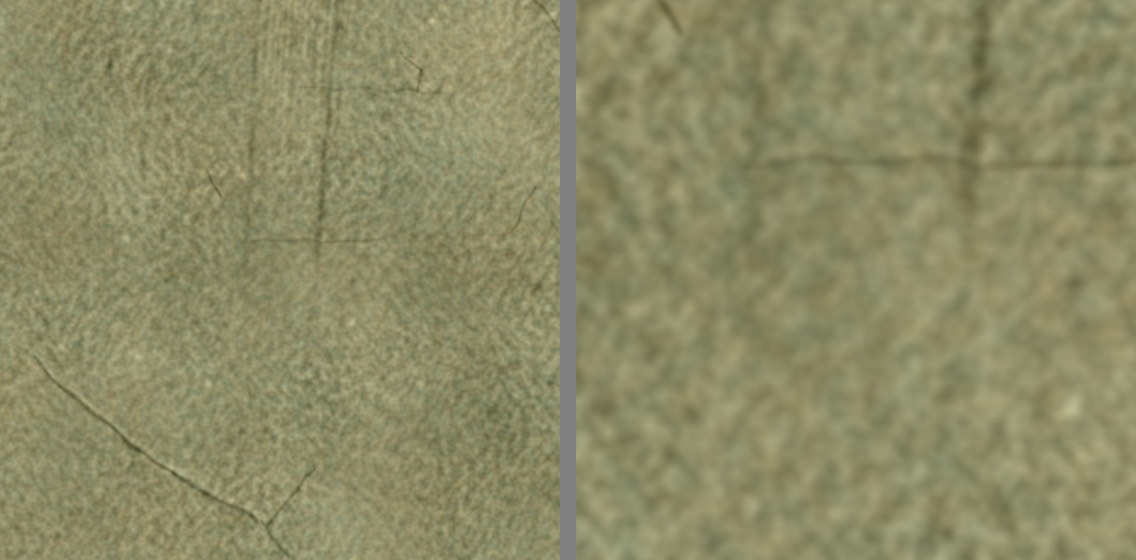
Left, the full canvas; right, a detail of the centre.
Give the GLSL for this texture, as a Shadertoy shader.

```glsl
// Weathered olive plaster with diagonal grain, vertical streaks and fine cracks.

const vec3 BASE_COLOR = vec3(0.551, 0.547, 0.400);
const vec3 TONE_TINT = vec3(1.0, 0.97, 0.90);       // how each channel follows the tone
const vec3 WARM_SHIFT = vec3(0.045, -0.004, -0.028); // ochre against green
const float GRAIN_SCALE = 62.0;
const float GRAIN_CONTRAST = 0.135;
const float FINE_CONTRAST = 0.075;
const float MOTTLE_CONTRAST = 0.065;
const float STREAK_WIDTH = 0.0062;
const float CRACK_WIDTH = 0.0032;
const float SPECK_GRID = 15.0;
const float SPECK_SHARE = 0.14;

// Streaks: x at the top, lean, lower end, strength
const vec4 STREAKS[5] = vec4[5](
    vec4(0.206, 0.080, 0.80, 0.085), vec4(0.278, 0.088, 0.58, 0.060),
    vec4(0.350, 0.020, 0.85, 0.060), vec4(0.465, 0.057, 0.45, 0.150),
    vec4(0.602, 0.078, 0.44, 0.130));

// Scratches: start and end points
const vec4 SCRATCHES[7] = vec4[7](
    vec4(0.370, 0.690, 0.393, 0.650), vec4(0.720, 0.908, 0.752, 0.875),
    vec4(0.752, 0.875, 0.745, 0.838), vec4(0.955, 0.665, 0.912, 0.585),
    vec4(0.480, 0.065, 0.560, 0.160), vec4(0.470, 0.070, 0.515, 0.005),
    vec4(0.955, 1.000, 1.000, 0.945));

// Dim patches: centre, radius, strength
const vec4 PATCHES[5] = vec4[5](
    vec4(0.76, 0.43, 0.15, 0.045), vec4(0.90, 0.27, 0.11, 0.040),
    vec4(0.36, 0.50, 0.11, 0.045), vec4(0.58, 0.22, 0.09, 0.040),
    vec4(0.02, 0.56, 0.13, 0.030));

// Integer hash giving two values in 0..1
vec2 hash2(vec2 cell) {
    uvec2 q = uvec2(ivec2(cell)) * uvec2(1597u, 3571u) + uvec2(7919u, 104u);
    uint n = (q.x ^ (q.y << 7)) * 747796405u + q.y * 28913u;
    n = ((n >> 15) ^ n) * 277803737u;
    n = ((n >> 13) ^ n) * 974711u;
    n ^= n >> 16;
    return vec2(n & 65535u, n >> 16) / 65535.0;
}

float cornerSlope(vec2 cell, vec2 offset) {
    float angle = 6.2832 * hash2(cell).x;
    return dot(vec2(cos(angle), sin(angle)), offset);
}

// Gradient noise, roughly -0.7..0.7
float noise(vec2 p) {
    vec2 i = floor(p), f = p - i;
    vec2 u = f * f * f * (f * (f * 6.0 - 15.0) + 10.0);
    vec2 e = vec2(1.0, 0.0);
    return mix(mix(cornerSlope(i, f), cornerSlope(i + e, f - e), u.x),
               mix(cornerSlope(i + e.yx, f - e.yx), cornerSlope(i + 1.0, f - 1.0), u.x), u.y);
}

// Grain stretched along one direction
float strokeGrain(vec2 p, float angle) {
    vec2 along = vec2(cos(angle), sin(angle));
    vec2 q = vec2(dot(p, along) * 0.72, dot(p, vec2(-along.y, along.x)) * 1.25);
    return noise(q * GRAIN_SCALE + 40.0 * angle);
}

float line(float d, float width) { return exp(-d * d / (width * width)); }

float segmentDistance(vec2 p, vec2 a, vec2 b) {
    vec2 ab = b - a;
    return length(p - a - ab * clamp(dot(p - a, ab) / dot(ab, ab), 0.0, 1.0));
}

float streakTone(vec2 p) {
    float tone = 0.0;
    for (int i = 0; i < 5; i++) {
        vec4 s = STREAKS[i];
        float seed = float(i) * 17.3;
        float x = s.x - s.y * (1.0 - p.y) + 0.008 * noise(vec2(p.y * 13.0, seed));
        float broken = clamp(0.75 + 1.3 * noise(vec2(p.y * 16.0, seed + 5.5)), 0.0, 1.2);
        float fade = smoothstep(s.z - 0.03, s.z + 0.10, p.y) * mix(0.75, 1.1, p.y);
        tone -= s.w * broken * fade * line(p.x - x, STREAK_WIDTH);
    }
    // Fine striations between the two strong streaks
    float sheared = p.x + 0.06 * (1.0 - p.y);
    float band = smoothstep(0.43, 0.48, sheared) * smoothstep(0.65, 0.61, sheared);
    return tone + 0.13 * band * smoothstep(0.55, 1.0, p.y) * noise(vec2(sheared * 95.0, p.y * 5.0));
}

float crackTone(vec2 p) {
    vec2 q = p + 0.009 * vec2(noise(p * 24.0), noise(p * 24.0 + 71.0));
    // Long sagging crack with a pale rim
    float t = (q.x - 0.03) / 0.43;
    float d = (q.y - 0.385 + 0.314 * t + 0.030 * sin(3.1416 * t)) * 0.8;
    float ends = smoothstep(-0.02, 0.15, t) * smoothstep(1.04, 0.97, t);
    float tone = ends * (0.065 * line(d - 0.008, 0.005) - 0.16 * line(d, 0.0042));
    for (int i = 0; i < 7; i++)
        tone -= 0.12 * line(segmentDistance(q, SCRATCHES[i].xy, SCRATCHES[i].zw), CRACK_WIDTH);
    // Faint level joints
    tone -= 0.06 * line(segmentDistance(q, vec2(0.44, 0.572), vec2(0.69, 0.570)), CRACK_WIDTH);
    return tone - 0.06 * line(segmentDistance(q, vec2(0.54, 0.846), vec2(0.81, 0.832)), CRACK_WIDTH);
}

// Scattered pits and pale specks
float speckTone(vec2 p) {
    vec2 cell = floor(p * SPECK_GRID);
    vec2 kind = hash2(cell + 301.0);
    vec2 centre = (cell + 0.2 + 0.6 * hash2(cell + 503.0)) / SPECK_GRID;
    float present = 1.0 - step(SPECK_SHARE, kind.x);
    return present * mix(-0.13, 0.13, step(0.45, kind.y)) * line(length(p - centre), 0.0065);
}

void mainImage(out vec4 fragColor, in vec2 fragCoord) {
    vec2 p = fragCoord / iResolution.xy;

    // Grain crossfades between two stroke directions
    float turn = smoothstep(-0.25, 0.35, noise(p * 6.0 + 9.0));
    float grain = strokeGrain(p, 0.95) * sqrt(1.0 - turn) + strokeGrain(p, 2.2) * sqrt(turn);
    float roughness = 1.0 + 0.5 * noise(p * 5.0 + 33.0);
    float tone = roughness * (GRAIN_CONTRAST * grain + FINE_CONTRAST * noise(p * 115.0));

    // Broad light and shade
    tone += MOTTLE_CONTRAST * (noise(p * 4.0 + 3.0) + 0.6 * noise(p * 11.0 + 20.0));
    tone += 0.012 + 0.012 * smoothstep(0.5, 1.0, p.y);
    for (int i = 0; i < 5; i++)
        tone -= PATCHES[i].w * line(length(p - PATCHES[i].xy), PATCHES[i].z);

    tone += streakTone(p) + crackTone(p) + speckTone(p);
    float warmth = 0.6 * noise(p * 5.0 + 57.0) + 0.7 * noise(p * 48.0 + 13.0);
    fragColor = vec4(BASE_COLOR + tone * TONE_TINT + warmth * WARM_SHIFT, 1.0);
}
```
